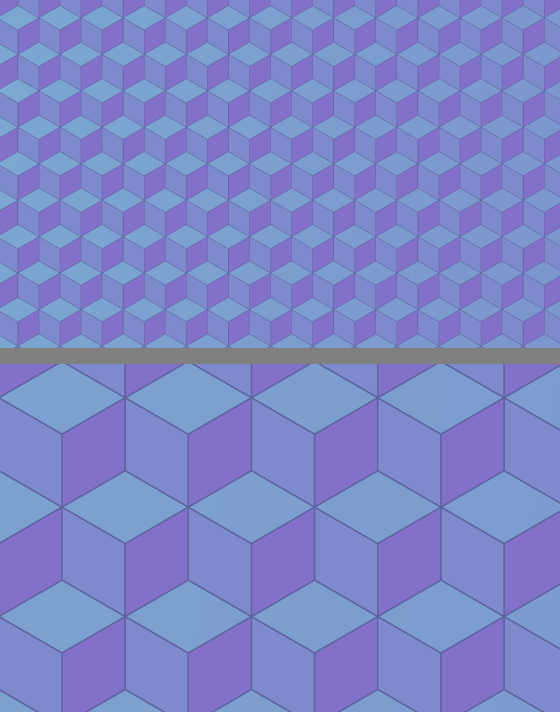
Top, the full canvas; bottom, a detail of the centre.
A WebGL 2 fragment shader for this pattern:

```glsl
#version 300 es
precision highp float;
// Isometric stacked cubes in blue and violet, with thin dark edges.

uniform vec2 u_resolution;
out vec4 fragColor;

const float SQRT3 = 1.7320508;
const float TILES_ACROSS = 13.3;
const vec2 FIRST_CUBE = vec2(0.424, 0.624);  // in cube widths
const float LINE_WIDTH = 0.013;              // in cube widths
const int SAMPLES = 4;                       // per pixel side

const vec3 TOP_NEAR = vec3(0.483, 0.658, 0.822);
const vec3 TOP_FAR = vec3(0.487, 0.588, 0.806);
const vec3 LEFT_FACE = vec3(0.490, 0.542, 0.800);
const vec3 RIGHT_FACE = vec3(0.508, 0.440, 0.788);
const vec3 EDGE = vec3(0.37, 0.39, 0.63);

// Offset from the centre of the nearest hexagon of width 1
vec2 hexOffset(vec2 p) {
  vec2 cell = vec2(1.0, SQRT3);
  vec2 a = mod(p + 0.5 * cell, cell) - 0.5 * cell;
  vec2 b = mod(p, cell) - 0.5 * cell;
  return dot(a, a) < dot(b, b) ? a : b;
}

// Distance to the outline of the hexagon
float outlineDistance(vec2 p) {
  p = abs(p);
  return 0.5 - max(p.x, dot(p, vec2(0.5, 0.5 * SQRT3)));
}

// Distance to the ray from the centre along a unit direction
float rayDistance(vec2 p, vec2 dir) {
  return length(p - dir * max(dot(p, dir), 0.0));
}

// Distance to the nearest cube edge
float edgeDistance(vec2 p) {
  float upper = rayDistance(vec2(abs(p.x), p.y), vec2(0.5 * SQRT3, 0.5));
  float lower = rayDistance(p, vec2(0.0, -1.0));
  return min(outlineDistance(p), min(upper, lower));
}

vec3 faceColor(vec2 p, vec3 top) {
  if (p.y * SQRT3 > abs(p.x)) return top;
  return p.x < 0.0 ? LEFT_FACE : RIGHT_FACE;
}

vec3 cubes(vec2 uv, float aspect) {
  vec2 grid = vec2(uv.x, uv.y / aspect) * TILES_ACROSS;
  vec2 p = hexOffset(grid - FIRST_CUBE);
  // Top faces fade gently across the canvas
  float fade = clamp(uv.x * 0.9 + (1.0 - uv.y) * 0.1, 0.0, 1.0);
  vec3 face = faceColor(p, mix(TOP_NEAR, TOP_FAR, fade));
  return mix(face, EDGE, step(edgeDistance(p), 0.5 * LINE_WIDTH));
}

void main() {
  float aspect = u_resolution.x / u_resolution.y;
  vec3 sum = vec3(0.0);
  // Average a grid of samples for smooth edges
  for (int j = 0; j < SAMPLES; j++) {
    for (int i = 0; i < SAMPLES; i++) {
      vec2 jitter = (vec2(i, j) + 0.5) / float(SAMPLES) - 0.5;
      sum += cubes((gl_FragCoord.xy + jitter) / u_resolution, aspect);
    }
  }
  fragColor = vec4(sum / float(SAMPLES * SAMPLES), 1.0);
}
```
